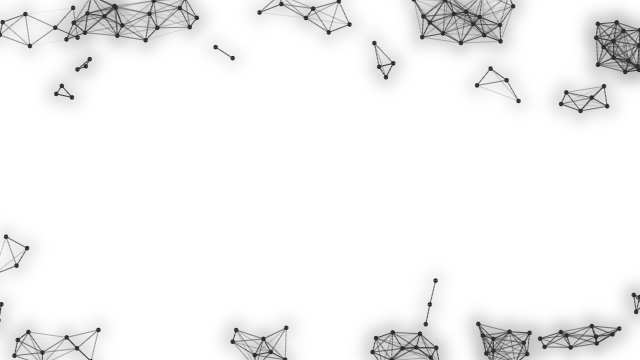
Reproduce this background procedurally as a Shadertoy shader.

```glsl
// Dark node-and-link webs with soft shadows along the top and bottom of a white field.

const vec3  PAPER = vec3(1.0);
const vec3  INK = vec3(0.17);
const vec3  SHADOW = vec3(0.0);
const float LINK_REACH = 0.14;      // longest link, in canvas heights
const float LINK_HALF_WIDTH = 0.0015;
const float NODE_RADIUS = 0.0062;
const float STRIPE_HALF = 0.0010;   // pale band across each node
const float BEAD_PERIOD = 0.0104;   // beading along steep links
const float HALO_RADIUS = 0.034;
const float HALO_STRENGTH = 0.13;
const float HALO_LIMIT = 0.30;
const float CULL_MARGIN = 0.08;

// Web regions: centre xy, half size xy, in canvas heights
const int TOP_WEBS = 11;
const vec4 TOP[TOP_WEBS] = vec4[TOP_WEBS](
    vec4(0.405, 0.950, 0.200, 0.065), vec4(0.090, 0.930, 0.120, 0.060),
    vec4(0.230, 0.825, 0.020, 0.022), vec4(0.200, 0.745, 0.048, 0.028),
    vec4(0.860, 0.965, 0.130, 0.060), vec4(0.625, 0.840, 0.028, 0.030),
    vec4(1.290, 0.955, 0.155, 0.075), vec4(1.060, 0.835, 0.035, 0.050),
    vec4(1.725, 0.865, 0.070, 0.080), vec4(1.630, 0.730, 0.075, 0.045),
    vec4(1.390, 0.760, 0.070, 0.050));
const int TOP_NODES[TOP_WEBS] = int[TOP_WEBS](18, 7, 3, 3, 8, 2, 18, 4, 14, 6, 4);

const int LOW_WEBS = 9;
const vec4 LOW[LOW_WEBS] = vec4[LOW_WEBS](
    vec4(0.130, 0.035, 0.140, 0.060), vec4(0.030, 0.270, 0.055, 0.065),
    vec4(0.000, 0.120, 0.012, 0.040), vec4(0.720, 0.030, 0.090, 0.060),
    vec4(1.130, 0.030, 0.110, 0.050), vec4(1.210, 0.155, 0.032, 0.065),
    vec4(1.410, 0.040, 0.080, 0.060), vec4(1.630, 0.060, 0.140, 0.030),
    vec4(1.770, 0.160, 0.015, 0.040));
const int LOW_NODES[LOW_WEBS] = int[LOW_WEBS](9, 4, 3, 8, 11, 3, 11, 10, 4);

vec2 hash2(float n) {
    return fract(sin(vec2(n * 127.1, n * 269.5 + 4.7)) * 43758.5453);
}

// Evenly spread node positions, with a random start and jitter per web
vec2 nodePosition(vec4 web, float seed, int i) {
    float k = float(i);
    vec2 spread = fract(hash2(seed) + k * vec2(0.75488, 0.56984));
    vec2 jitter = 0.3 * (hash2(seed + k * 3.7) - 0.5);
    return web.xy + web.zw * (2.0 * spread - 1.0 + jitter);
}

float segmentDistance(vec2 p, vec2 a, vec2 b) {
    vec2 ab = b - a;
    float t = clamp(dot(p - a, ab) / max(dot(ab, ab), 1e-6), 0.0, 1.0);
    return length(p - a - ab * t);
}

float cover(float signedDistance, float px) {
    return clamp(0.5 - signedDistance / px, 0.0, 1.0);
}

float glow(float d) {
    return HALO_STRENGTH * exp(-d * d / (HALO_RADIUS * HALO_RADIUS));
}

void addInk(inout float ink, float amount) {
    ink = 1.0 - (1.0 - ink) * (1.0 - amount);
}

// Adds one web: halo collects shadow, ink collects links and nodes
void drawWeb(vec2 p, float px, vec4 web, int count, float seed,
             inout float ink, inout float halo) {
    vec2 outside = abs(p - web.xy) - web.zw * 1.15;
    if (max(outside.x, outside.y) > CULL_MARGIN) return;

    for (int i = 0; i < count; i++) {
        vec2 a = nodePosition(web, seed, i);

        // Links fade as they grow longer
        for (int j = i + 1; j < count; j++) {
            vec2 b = nodePosition(web, seed, j);
            float span = distance(a, b);
            if (span > LINK_REACH) continue;
            float strength = 1.0 - span / LINK_REACH;
            float d = segmentDistance(p, a, b);
            float steep = abs(b.y - a.y) / max(span, 1e-4);
            float bead = 0.5 + 0.5 * cos(6.2832 * p.y / BEAD_PERIOD);
            float tone = 1.0 - 0.35 * bead * steep * steep;
            addInk(ink, cover(d - LINK_HALF_WIDTH, px) * min(1.3 * strength, 0.9) * tone);
            halo += glow(d) * strength;
        }

        // Round node with a pale band
        vec2 q = p - a;
        float band = cover(abs(q.y) - STRIPE_HALF, px);
        addInk(ink, cover(length(q) - NODE_RADIUS, px) * (1.0 - 0.35 * band));
        halo += glow(length(q));
    }
}

void mainImage(out vec4 fragColor, in vec2 fragCoord) {
    float px = 1.0 / iResolution.y;
    vec2 p = fragCoord * px;
    float ink = 0.0, halo = 0.0;

    for (int i = 0; i < TOP_WEBS; i++)
        drawWeb(p, px, TOP[i], TOP_NODES[i], float(i) + 1.0, ink, halo);
    for (int i = 0; i < LOW_WEBS; i++)
        drawWeb(p, px, LOW[i], LOW_NODES[i], float(i) + 31.0, ink, halo);

    vec3 color = mix(PAPER, SHADOW, HALO_LIMIT * (1.0 - exp(-halo)));
    fragColor = vec4(mix(color, INK, ink), 1.0);
}
```
